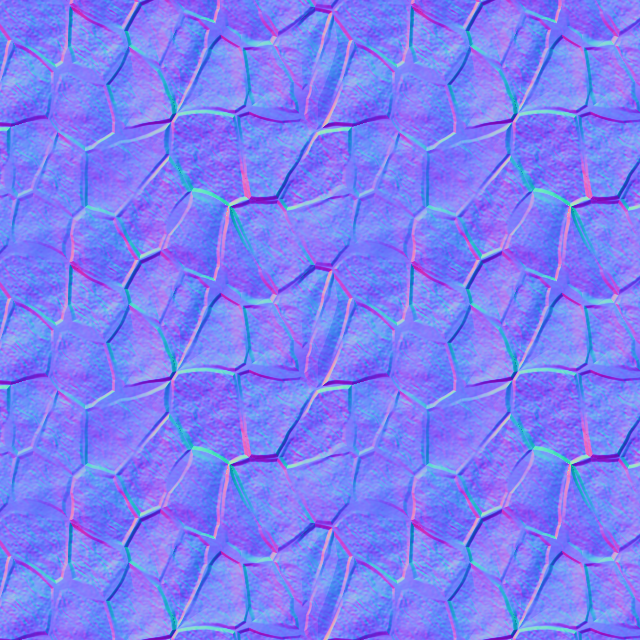
Give the GLSL for this texture map, as a three.js fragment shader.

```glsl
// Tangent-space normal map of rough, irregular flagstones set in smooth mortar.
varying vec2 vUv;

const float TAU = 6.2831853;
const vec2 STONES = vec2(6.0, 4.0); // stone cells per repeat

vec2 hash2(vec2 p) {
  p = vec2(dot(p, vec2(127.1, 311.7)), dot(p, vec2(269.5, 183.3)));
  return fract(sin(p) * 43758.5453);
}

vec2 stoneSeed(vec2 cell) {
  return 0.5 + 0.95 * (hash2(mod(cell, STONES) + 7.0) - 0.5);
}

// Cellular noise of soft bumps and dips, wrapping after "period" cells.
float bumps(vec2 p, vec2 period) {
  vec2 cell = floor(p);
  vec2 local = p - cell;
  float sum = 0.0;
  for (int y = -1; y <= 1; y++) {
    for (int x = -1; x <= 1; x++) {
      vec2 o = vec2(float(x), float(y));
      vec2 seed = hash2(mod(cell + o, period) + period);
      vec2 r = o + seed - local;
      float k = max(1.0 - dot(r, r), 0.0);
      sum += (fract(37.0 * (seed.x + seed.y)) - 0.5) * k * k * k;
    }
  }
  return sum;
}

// Voronoi stone: distance to its joint, offset from its seed, and its cell.
float stoneEdge(vec2 p, out vec2 offset, out vec2 id) {
  vec2 cell = floor(p);
  vec2 local = p - cell;
  vec2 home = vec2(0.0);
  float nearest = 8.0;
  for (int y = -1; y <= 1; y++) {
    for (int x = -1; x <= 1; x++) {
      vec2 o = vec2(float(x), float(y));
      vec2 r = o + stoneSeed(cell + o) - local;
      if (dot(r, r) < nearest) {
        nearest = dot(r, r);
        offset = r;
        home = o;
      }
    }
  }
  float edge = 8.0;
  for (int y = -2; y <= 2; y++) {
    for (int x = -2; x <= 2; x++) {
      vec2 o = home + vec2(float(x), float(y));
      vec2 r = o + stoneSeed(cell + o) - local;
      vec2 across = r - offset;
      if (dot(across, across) > 0.0001) {
        edge = min(edge, dot(0.5 * (offset + r), normalize(across)));
      }
    }
  }
  id = mod(cell + home, STONES);
  return edge;
}

// Surface height, measured in stone cells.
float height(vec2 uv) {
  vec2 t = uv * vec2(1.875, 2.48) + vec2(0.0, 0.52); // repeats across and up

  // Chiselled grain: broad swells and dents, slanted streaks, fine pits
  float swells = bumps(t * vec2(9.0, 7.0), vec2(9.0, 7.0));
  float dents = bumps(t * vec2(25.0, 20.0), vec2(25.0, 20.0));
  vec2 slant = vec2(t.x, t.x + t.y) * vec2(60.0, 70.0);
  float streaks = bumps(slant + 1.5 * dents, vec2(60.0, 70.0));
  float pits = bumps(t * vec2(108.0, 92.0), vec2(108.0, 92.0));
  float grain = 0.0145 * streaks + 0.01 * pits + 0.04 * dents;

  // Slightly bent stone outlines
  vec2 p = t * STONES;
  p += 0.14 * sin(TAU * (t.yx * vec2(1.0, 2.0) + vec2(0.1, 0.6)));
  vec2 offset;
  vec2 id;
  float edge = stoneEdge(p, offset, id) + 0.04 * dents;

  // Thin joints; mortar widens into smooth pools here and there
  float pool = sin(TAU * (2.0 * t.x + t.y)) + sin(TAU * (3.0 * t.y - t.x) + 1.7);
  float joint = 0.08 * max(pool - 0.8, 0.0);
  float stone = smoothstep(joint, joint + 0.07, edge);
  float shoulder = smoothstep(joint, joint + 0.32, edge);

  // Each stone has its own level, tilt, shoulder and roughness
  vec2 level = hash2(id + 31.0);
  vec2 form = hash2(id + 53.0) - 0.5;
  float top = 0.004 + 0.016 * level.x + dot(offset, 0.26 * form);
  float roughness = mix(0.3, 0.5 + 0.8 * level.y, stone);
  float relief = 0.1 * form.x * shoulder + 0.11 * swells;
  return stone * top + relief + roughness * grain;
}

void main() {
  float e = 0.0012;
  float h = height(vUv);
  vec2 slope = vec2(height(vUv + vec2(e, 0.0)), height(vUv + vec2(0.0, e))) - h;
  slope *= 0.095 / e; // stone cells to canvas units

  // Green points down the canvas
  vec3 normal = normalize(vec3(-slope.x, slope.y, 1.0));
  gl_FragColor = vec4(normal * 0.5 + vec3(0.492, 0.497, 0.49), 1.0);
}
```
